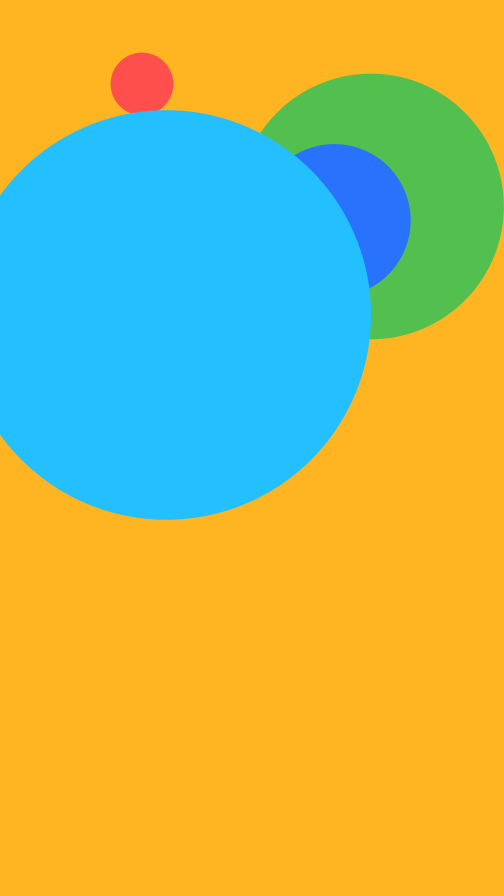
Reproduce this background procedurally as a Shadertoy shader.

```glsl
const vec3 AMBER = vec3(1.0, 0.71, 0.13);
const vec3 SKY   = vec3(0.14, 0.75, 1.0);
const vec3 GREEN = vec3(0.32, 0.75, 0.31);
const vec3 BLUE  = vec3(0.16, 0.45, 0.99);
const vec3 CORAL = vec3(0.995, 0.31, 0.30);

float circleDistance(vec2 p, vec2 center, float radius) {
    return length(p - center) - radius;
}

// Lays a flat disc over the base colour, with an edge one pixel soft
vec3 paintDisc(vec3 base, vec3 tint, vec2 p, vec2 center, float radius, float pixel) {
    float d = circleDistance(p, center, radius);
    return mix(base, tint, clamp(0.5 - d / pixel, 0.0, 1.0));
}

void mainImage(out vec4 fragColor, in vec2 fragCoord) {
    // Canvas width is one unit
    float pixel = 1.0 / iResolution.x;
    vec2 p = fragCoord * pixel;

    // Discs from back to front
    vec3 color = AMBER;
    color = paintDisc(color, GREEN, p, vec2(0.7361, 1.3681), 0.2635, pixel);
    color = paintDisc(color, BLUE,  p, vec2(0.6632, 1.3403), 0.1516, pixel);
    color = paintDisc(color, CORAL, p, vec2(0.2817, 1.6111), 0.0622, pixel);
    color = paintDisc(color, SKY,   p, vec2(0.3299, 1.1528), 0.4063, pixel);

    fragColor = vec4(color, 1.0);
}
```
